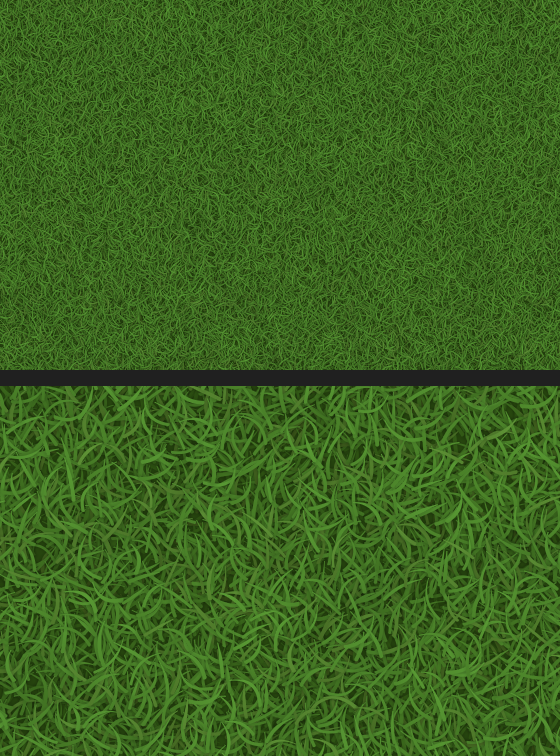
Top: the whole. Bottom: its middle third, enlarged.
A WebGL 1 fragment shader for this texture:

```glsl
precision highp float;
// Dense lawn of fine, curved, tangled grass blades seen from above.

uniform vec2 u_resolution;

#define CELLS 47.0         // blade cells per canvas height
#define LAYERS 11          // stacked layers of blades
#define HALF_WIDTH 0.00148 // blade half width, in canvas heights
#define FAN 2.6            // spread of blade directions, in radians
#define BEND 0.65          // strongest curvature of a blade
#define SHADOW 0.07        // darkening beside a blade
#define SHADE_JITTER 0.34  // brightness variation between blades
#define DRY_SHARE 0.18     // share of brownish blades
#define PATCHES 0.065      // strength of broad light and dark patches

const vec3 SOIL = vec3(0.15, 0.27, 0.055);
const vec3 DEEP_GREEN = vec3(0.172, 0.31, 0.066);
const vec3 TIP_GREEN = vec3(0.317, 0.55, 0.18);
const vec3 DRY_TINT = vec3(0.022, -0.025, 0.008);

vec4 hash4(vec2 p) {
  vec4 q = fract(p.xyxy * vec4(0.1031, 0.1030, 0.0973, 0.1099));
  q += dot(q, q.wzxy + 33.33);
  return fract((q.xxyz + q.yzzw) * q.zywx);
}

float gradientDot(vec2 corner, vec2 offset) {
  float a = 6.2832 * hash4(corner + 91.0).x;
  return dot(vec2(cos(a), sin(a)), offset);
}

float gradientNoise(vec2 p) {
  vec2 i = floor(p);
  vec2 f = p - i;
  vec2 s = f * f * f * (f * (f * 6.0 - 15.0) + 10.0);
  float low = mix(gradientDot(i, f),
                  gradientDot(i + vec2(1.0, 0.0), f - vec2(1.0, 0.0)), s.x);
  float high = mix(gradientDot(i + vec2(0.0, 1.0), f - vec2(0.0, 1.0)),
                   gradientDot(i + 1.0, f - 1.0), s.x);
  return mix(low, high, s.y);
}

// Returns distance to a curved blade (x) and position from root -1 to tip 1 (y).
vec2 bladeShape(vec2 p, float angle, float halfLength, float bend) {
  float c = cos(angle);
  float s = sin(angle);
  vec2 q = vec2(c * p.x + s * p.y, c * p.y - s * p.x);
  float x = clamp(q.x, -halfLength, halfLength);
  float curve = bend * (x * x - 0.3 * halfLength * halfLength);
  float across = (q.y - curve) / sqrt(1.0 + 4.0 * bend * bend * x * x);
  return vec2(length(vec2(across, q.x - x)), x / halfLength);
}

// Lays one blade and its soft shadow over the colour below.
vec3 layBlade(vec3 below, vec2 p, vec4 look, vec4 form, float height, float pixel) {
  float angle = 1.5708 + (form.x - 0.5) * FAN;
  float halfLength = mix(0.55, 0.95, form.y);
  vec2 blade = bladeShape(p, angle, halfLength, (form.z - 0.5) * 2.0 * BEND);

  float taper = 1.0 - 0.7 * smoothstep(-0.1, 1.0, blade.y);
  float width = HALF_WIDTH * CELLS * taper * mix(0.8, 1.2, form.w);
  float cover = clamp((width - blade.x) / pixel + 0.5, 0.0, 1.0);
  float halo = 1.0 - smoothstep(width, width * 3.0 + pixel, blade.x);

  float shade = height + (look.z - 0.5) * SHADE_JITTER + 0.1 * blade.y;
  vec3 color = mix(DEEP_GREEN, TIP_GREEN, clamp(shade, 0.0, 1.15));
  color += DRY_TINT * step(look.w, DRY_SHARE);
  return mix(below * (1.0 - SHADOW * halo), color, cover);
}

void main() {
  vec2 uv = gl_FragCoord.xy / u_resolution.y;
  float pixel = CELLS / u_resolution.y;
  vec3 color = SOIL;

  // Deep blades first, bright upper blades last.
  for (int layer = 0; layer < LAYERS; layer++) {
    float level = float(layer);
    float height = level / float(LAYERS - 1);
    vec2 p = uv * CELLS + hash4(vec2(level, 7.0)).xy * 17.0;
    vec2 cell = floor(p);
    for (int j = -1; j <= 1; j++) {
      for (int i = -1; i <= 1; i++) {
        vec2 id = cell + vec2(float(i), float(j));
        vec4 look = hash4(id + level * 37.0 + 5.0);
        vec4 form = hash4(id + level * 53.0 + 211.0);
        color = layBlade(color, p - id - look.xy, look, form, height, pixel);
      }
    }
  }

  // Broad patches of slightly lighter and darker growth.
  float growth = gradientNoise(uv * 9.0) + 0.7 * gradientNoise(uv * 22.0 + 40.0);
  color *= 1.0 + PATCHES * growth;
  gl_FragColor = vec4(color, 1.0);
}
```
